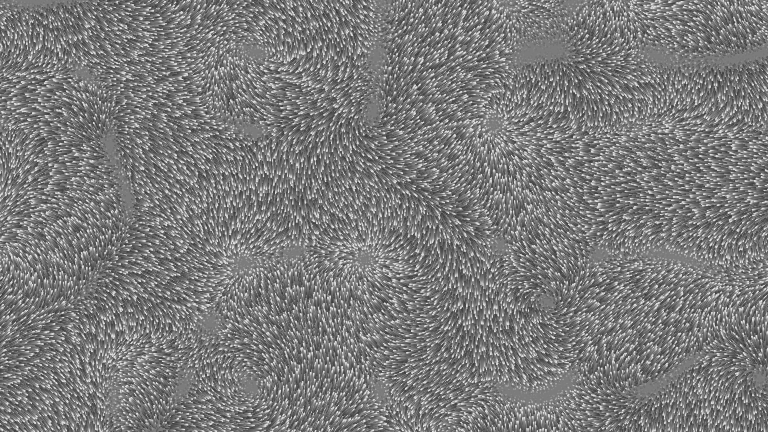
Give the GLSL for this pattern, as a Shadertoy shader.

```glsl
// A flow field drawn as a dense coat of short grey strokes, dark at the tail
// and bright at the head. Two gradient noises give the flow vector; strokes on
// a jittered grid are stacked in random order and shrink where flow is slow.

#define ROWS 122.0        // stroke cells per canvas height
#define FLOW_SCALE 3.3    // flow features per canvas height
#define HALF_LENGTH 2.3   // longest half stroke, in cells
#define HALF_WIDTH 0.25   // half stroke width at the head, in cells
#define SPEED_GAIN 5.0    // how soon strokes reach full length
#define GROUND 0.485      // grey behind the strokes
#define TAIL 0.29         // grey at the tail
#define BODY 0.61         // grey just before the head
#define HEAD 0.88         // grey at the tip
#define RIM 0.10          // darkening along the stroke sides
#define LAYERS 4          // uppermost strokes blended at each point

// Two random values in 0..1 per lattice point
vec2 hash2(vec2 p) {
    uvec2 q = uvec2(ivec2(p) + 4096) * uvec2(1597u, 3571u);
    uint n = (q.x ^ (q.y << 7)) * 74761u;
    n = (n ^ (n >> 15)) * 48271u;
    n ^= n >> 13;
    n *= 69621u;
    n ^= n >> 16;
    return vec2(n & 65535u, n >> 16) / 65535.0;
}

float cornerSlope(vec2 corner, vec2 offset) {
    float a = 6.2832 * hash2(corner).x;
    return dot(vec2(cos(a), sin(a)), offset);
}

float gradientNoise(vec2 p) {
    vec2 i = floor(p), f = p - i;
    vec2 u = f * f * f * (f * (f * 6.0 - 15.0) + 10.0);
    vec2 e = vec2(1.0, 0.0);
    return mix(mix(cornerSlope(i, f), cornerSlope(i + e, f - e), u.x),
               mix(cornerSlope(i + e.yx, f - e.yx), cornerSlope(i + 1.0, f - 1.0), u.x), u.y);
}

// Independent lattices, so the two components vanish in different places
vec2 flow(vec2 p) {
    return vec2(gradientNoise(p + vec2(3.2, 7.6)),
                gradientNoise(p.yx + vec2(41.7, 23.1)));
}

// Grey (x), coverage (y) and stacking height (z) of one stroke, sizes in cells
vec3 stroke(vec2 p, vec2 cell, float blur) {
    vec2 center = cell + hash2(cell + 500.0);
    vec2 d = p - center;
    if (length(d) > HALF_LENGTH + HALF_WIDTH + blur) return vec3(0.0);

    vec2 variety = hash2(cell + vec2(900.0, 1300.0));
    float height = hash2(cell + vec2(2100.0, 1700.0)).x;
    vec2 velocity = flow(center * FLOW_SCALE / ROWS);
    float speed = length(velocity);
    vec2 heading = velocity / max(speed, 0.0001);

    // Local frame: x runs along the stroke, y across it
    float halfLength = HALF_LENGTH * min(1.0, speed * SPEED_GAIN) * mix(0.7, 1.0, variety.x);
    vec2 local = vec2(dot(d, heading), dot(d, vec2(-heading.y, heading.x)));
    float along = clamp(local.x / max(halfLength, 0.05) * 0.5 + 0.5, 0.0, 1.0);

    // Tapered capsule with softened edge
    float halfWidth = HALF_WIDTH * mix(0.8, 1.0, along);
    float side = length(vec2(local.x - clamp(local.x, -halfLength, halfLength), local.y));
    float cover = 1.0 - smoothstep(-0.5 * blur, 0.5 * blur, side - halfWidth);

    // Ramp from tail to head, with darker sides, fading where flow is slow
    float grey = mix(TAIL, BODY, along) + 0.08 * (variety.y - 0.5);
    grey = mix(grey, HEAD, smoothstep(0.72, 1.0, along));
    grey -= RIM * smoothstep(0.45, 1.0, side / halfWidth);
    grey = mix(GROUND, grey, smoothstep(0.0, 0.13, speed));
    return vec3(grey, cover, height);
}

void mainImage(out vec4 fragColor, in vec2 fragCoord) {
    vec2 p = fragCoord / iResolution.y * ROWS;
    float blur = 1.1 * ROWS / iResolution.y;
    vec2 home = floor(p);

    // Keep the highest strokes at this point, sorted from the top down
    vec3 stack[LAYERS];
    for (int k = 0; k < LAYERS; k++) stack[k] = vec3(0.0);
    for (int y = -3; y <= 3; y++)
        for (int x = -3; x <= 3; x++) {
            vec3 s = stroke(p, home + vec2(x, y), blur);
            if (s.y < 0.01) continue;
            for (int k = 0; k < LAYERS; k++)
                if (s.z > stack[k].z) {
                    vec3 lower = stack[k];
                    stack[k] = s;
                    s = lower;
                }
        }

    // Blend them from the bottom up
    float grey = GROUND;
    for (int k = LAYERS - 1; k >= 0; k--)
        grey = mix(grey, stack[k].x, stack[k].y);
    fragColor = vec4(vec3(clamp(grey, 0.0, 1.0)), 1.0);
}
```
